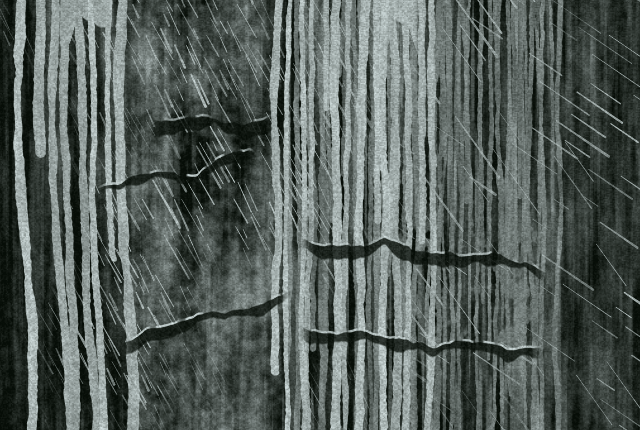
This texture is drawn by a Shadertoy shader. Its source:

```glsl
// Weathered dark wall with pale paint drips, slanted splatter and peeling cracks

float hash(vec2 p) {
    return fract(sin(dot(p, vec2(127.1, 311.7))) * 43758.5453);
}

float noise(vec2 p) {
    vec2 i = floor(p), f = fract(p);
    f = f * f * (3.0 - 2.0 * f);
    return mix(mix(hash(i), hash(i + vec2(1, 0)), f.x),
               mix(hash(i + vec2(0, 1)), hash(i + vec2(1, 1)), f.x), f.y);
}

float fbm(vec2 p) {
    float sum = 0.0, amp = 0.53;
    for (int i = 0; i < 4; i++) {
        sum += amp * noise(p);
        p = p * 2.03 + 17.3;
        amp *= 0.5;
    }
    return sum;
}

// Soft window between two x positions
float span(float x, float a, float b, float soft) {
    return smoothstep(a - soft, a + soft, x) * smoothstep(b + soft, b - soft, x);
}

// Row of running drips with round tips; "reach" is the share that gets to the bottom
float dripRow(vec2 p, float left, float right, int count, float width, float reach, float seed) {
    float cover = 0.0, aa = max(0.0014, 0.7 / iResolution.y);
    for (int i = 0; i < count; i++) {
        vec2 id = vec2(float(i), seed);
        float x = mix(left, right, (float(i) + 0.2 + 0.6 * hash(id)) / float(count));
        if (abs(p.x - x) > 0.06) continue;
        float r = width * (0.6 + 0.7 * hash(id + 3.1));
        float tip = hash(id + 5.7) < reach ? -0.1 : 0.08 + 0.75 * hash(id + 8.3);
        float lane = float(i) * 7.7 + seed;
        x += 0.018 * (noise(vec2(p.y * 4.0, lane)) - 0.5);
        x += 0.005 * (noise(vec2(p.y * 24.0, lane + 3.0)) - 0.5);
        r *= 0.75 + 0.5 * noise(vec2(p.y * 11.0, lane + 5.0));
        r += 0.0025 * (noise(p * 130.0) - 0.5);
        float d = length(vec2(p.x - x, max(tip - p.y, 0.0))) - r;
        cover = max(cover, smoothstep(aa, -aa, d) * (0.82 + 0.18 * hash(id + 9.9)));
    }
    return cover;
}

// Thin slanted splashes, one per cell of a rotated, staggered grid
float splatter(vec2 p, float angle, vec2 cell, float density, float seed) {
    float c = cos(angle), s = sin(angle);
    vec2 q = vec2(c * p.x + s * p.y, c * p.y - s * p.x);
    float row = floor(q.y / cell.y);
    q.x += cell.x * hash(vec2(row, seed));
    vec2 id = vec2(floor(q.x / cell.x), row);
    vec2 f = (fract(q / cell) - 0.5) * cell;
    float halfLen = cell.x * (0.12 + 0.35 * hash(id + seed));
    f.y -= cell.y * 0.6 * (hash(id + seed + 2.0) - 0.5);
    float thick = 0.0006 + 0.0022 * pow(hash(id + seed + 4.0), 3.0);
    thick *= 0.6 + 0.5 * smoothstep(-halfLen, halfLen, f.x);
    float d = length(vec2(max(abs(f.x) - halfLen, 0.0), f.y)) - thick;
    float on = step(hash(id + seed + 6.0), density);
    return on * smoothstep(0.0016, -0.0008, d) * (0.45 + 0.55 * hash(id + seed + 8.0));
}

// Ragged crack: dark shadow below, broken pale lip above
float crack(float tone, vec2 p, vec2 a, vec2 b, float lip) {
    float t = (p.x - a.x) / (b.x - a.x);
    float d = p.y - mix(a.y, b.y, t) - 0.07 * (fbm(vec2(p.x * 11.0, a.y * 50.0)) - 0.5);
    float mask = span(p.x, a.x, b.x, 0.02);
    float depth = 0.004 + 0.03 * noise(vec2(p.x * 28.0, a.y * 31.0));
    float shadow = smoothstep(-depth - 0.006, -depth, d) * smoothstep(0.002, -0.002, d);
    float rim = smoothstep(0.0045, 0.001, abs(d - 0.002));
    rim *= smoothstep(0.4, 0.65, noise(vec2(p.x * 45.0, a.y * 13.0)));
    tone = mix(tone, 0.04, 0.8 * shadow * mask);
    return mix(tone, 0.78, lip * rim * mask);
}

void mainImage(out vec4 fragColor, in vec2 fragCoord) {
    vec2 p = fragCoord / iResolution.y;
    p.x *= 1.488 * iResolution.y / iResolution.x;

    // Stained wall: pale panel, black gaps behind the drips, dim right side
    float panel = span(p.x, 0.3, 0.65, 0.03);
    float rightSide = smoothstep(1.12, 1.25, p.x);
    float tone = 0.1 + 0.17 * panel + 0.08 * rightSide;
    tone += 0.42 * (fbm(p * vec2(16.0, 2.2)) - 0.5);
    tone += 0.3 * (fbm(p * vec2(80.0, 8.0) + 40.0) - 0.5);
    tone += 0.35 * (fbm(p * 7.0 + 9.0) - 0.5) * (0.4 + panel);
    tone += 0.3 * (fbm(p * 55.0) - 0.5) * (0.4 + 0.6 * panel);
    tone = max(tone, 0.035);

    // Faint runs behind the main drips
    float streak = smoothstep(0.58, 0.78, noise(vec2(p.x * 120.0, p.y * 3.5)));
    tone += 0.17 * streak * (0.35 + span(p.x, 0.66, 1.3, 0.05));
    float faint = max(dripRow(p, 0.66, 1.04, 22, 0.0065, 0.5, 31.0),
                      dripRow(p, 1.0, 1.3, 21, 0.0045, 0.3, 57.0));
    tone = mix(tone, 0.3 + 0.3 * fbm(p * vec2(50.0, 12.0)), faint);

    // Peeled, mottled skin low on the right
    float peel = span(p.x, 0.9, 1.27, 0.06) * span(p.y, 0.18, 0.5, 0.06);
    tone = mix(tone, 0.45, 0.75 * peel * smoothstep(0.52, 0.62, fbm(p * vec2(28.0, 18.0))));

    // Splatter in patches, flatter towards the upper right
    float patches = smoothstep(0.3, 0.6, fbm(p * 3.5 + 4.0));
    float steep = max(splatter(p, -1.05, vec2(0.13, 0.014), 0.5, 11.0),
                      splatter(p, -1.15, vec2(0.09, 0.017), 0.4, 23.0));
    float flatter = max(splatter(p, -0.6, vec2(0.16, 0.028), 0.4, 37.0),
                     splatter(p, -0.95, vec2(0.2, 0.035), 0.35, 43.0));
    tone = mix(tone, 0.68, steep * patches * smoothstep(1.0, 0.7, p.x));
    tone = mix(tone, 0.66, flatter * smoothstep(0.85, 1.05, p.x) * (0.4 + 0.6 * patches));

    // Main drips, the left group leaning as it falls, and pools at the top
    vec2 lean = p - vec2(0.035 * smoothstep(0.6, 0.0, p.y), 0.0);
    float paint = max(dripRow(lean, 0.04, 0.3, 8, 0.0085, 0.65, 3.0),
                      dripRow(p, 0.63, 1.02, 14, 0.0092, 0.75, 19.0));
    float sag = 0.1 * noise(vec2(p.x * 38.0, 2.0));
    float pool = max(span(p.x, 0.14, 0.26, 0.008), span(p.x, 0.87, 0.97, 0.008));
    paint = max(paint, 0.85 * pool * smoothstep(-0.003, 0.003, p.y - 0.97 + sag));
    tone = mix(tone, 0.66 + 0.16 * (fbm(p * vec2(30.0, 9.0)) - 0.4), paint);

    // Cracks crossing the wall
    tone = crack(tone, p, vec2(0.24, 0.57), vec2(0.58, 0.63), 0.9);
    tone = crack(tone, p, vec2(0.36, 0.71), vec2(0.62, 0.72), 0.6);
    tone = crack(tone, p, vec2(0.29, 0.21), vec2(0.66, 0.31), 0.9);
    tone = crack(tone, p, vec2(0.71, 0.24), vec2(1.25, 0.19), 0.8);
    tone = crack(tone, p, vec2(0.71, 0.45), vec2(1.26, 0.38), 0.7);

    // Film grain and cool green-grey toning
    float grain = noise(p * 340.0) + 0.6 * noise(p * 190.0 + 50.0) - 0.8;
    tone += grain * (0.06 + 0.2 * tone);
    tone = clamp(tone, 0.025, 0.9);
    fragColor = vec4(tone, tone * 1.03 + 0.025, tone * 1.06, 1.0);
}
```
